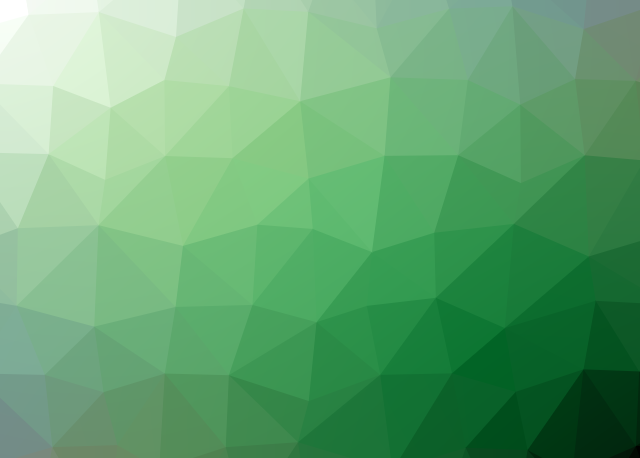
A Shadertoy shader for this background:

```glsl
#define CELLS vec2(9.309, 6.284)
#define GRID_OFFSET vec2(0.491, 0.761)
#define SWAY 0.27
#define RIPPLE 0.21
#define JITTER 0.16
#define TINT_VARIATION 0.03
#define FACET_GRADIENT 0.15

const float THIRD_TURN = 2.0943951;

// Diagonal ramp from white through green to near black
const vec3 RAMP[9] = vec3[9](
    vec3(1.00, 1.00, 1.00), vec3(0.88, 0.955, 0.86), vec3(0.71, 0.88, 0.67),
    vec3(0.55, 0.81, 0.53), vec3(0.36, 0.72, 0.43), vec3(0.18, 0.59, 0.30),
    vec3(0.03, 0.44, 0.18), vec3(0.00, 0.30, 0.11), vec3(0.00, 0.02, 0.00));
const vec3 COOL_GRAY = vec3(0.44, 0.56, 0.64);
const vec3 WARM_GRAY = vec3(0.50, 0.48, 0.38);

vec2 hash22(vec2 p) {
    vec3 q = fract(vec3(p.xyx) * vec3(0.1031, 0.1030, 0.0973));
    q += dot(q, q.yzx + 33.33);
    return fract((q.xx + q.yz) * q.zy);
}

float cross2(vec2 a, vec2 b) {
    return a.x * b.y - a.y * b.x;
}

// Smooth colour field, graying toward the two side corners
vec3 fieldColor(vec2 grid) {
    vec2 uv = clamp((grid - GRID_OFFSET) / CELLS, 0.0, 1.0);
    float along = 0.5 * (uv.x + uv.y);
    float across = uv.x - uv.y;
    float stop = along * 8.0;
    int i = min(int(stop), 7);
    vec3 ramp = mix(RAMP[i], RAMP[i + 1], stop - float(i));
    vec3 gray = mix(COOL_GRAY, WARM_GRAY, smoothstep(0.35, 0.65, along));
    return mix(ramp, gray, across * across);
}

// Mesh vertex: grid node moved by two waves and a little noise
vec2 meshVertex(vec2 id) {
    float phase = 0.33 + 0.67 * cos(THIRD_TURN * (id.y - 4.0));
    vec2 wave = vec2(
        SWAY * cos(1.05 * (id.x - 4.0)) * cos(1.4 * (id.y - 4.5)),
        RIPPLE * cos(THIRD_TURN * (id.x - 2.0 - phase)));
    return id + wave + JITTER * (hash22(id + 17.0) - 0.5);
}

// Signed distance to the nearest edge line, positive inside
float triangleInside(vec2 p, vec2 a, vec2 b, vec2 c) {
    float winding = sign(cross2(b - a, c - a));
    float ab = cross2(normalize(b - a), p - a);
    float bc = cross2(normalize(c - b), p - b);
    float ca = cross2(normalize(a - c), p - c);
    return min(ab * winding, min(bc * winding, ca * winding));
}

// Adds one facet: colour in rgb, coverage in a
void addFacet(inout vec4 sum, vec2 p, vec2 a, vec2 b, vec2 c, float pixel) {
    float coverage = clamp(triangleInside(p, a, b, c) / pixel + 0.5, 0.0, 1.0);
    if (coverage <= 0.0) return;
    vec2 center = (a + b + c) / 3.0;
    float tint = TINT_VARIATION * (hash22(floor(center * 50.0)).x - 0.5);
    vec3 color = fieldColor(mix(center, p, FACET_GRADIENT)) + tint;
    sum += coverage * vec4(color, 1.0);
}

void mainImage(out vec4 fragColor, in vec2 fragCoord) {
    vec2 uv = fragCoord / iResolution.xy;
    vec2 p = vec2(uv.x, 1.0 - uv.y) * CELLS + GRID_OFFSET;
    float pixel = CELLS.y / iResolution.y;
    vec4 sum = vec4(fieldColor(p), 1.0) * 0.001;

    // Split every nearby quad along its shorter diagonal
    for (int y = -1; y <= 1; y++) {
        for (int x = -1; x <= 1; x++) {
            vec2 id = floor(p) + vec2(x, y);
            vec2 a = meshVertex(id);
            vec2 b = meshVertex(id + vec2(1.0, 0.0));
            vec2 c = meshVertex(id + vec2(1.0, 1.0));
            vec2 d = meshVertex(id + vec2(0.0, 1.0));
            if (distance(a, c) < distance(b, d)) {
                addFacet(sum, p, a, b, c, pixel);
                addFacet(sum, p, a, c, d, pixel);
            } else {
                addFacet(sum, p, a, b, d, pixel);
                addFacet(sum, p, b, c, d, pixel);
            }
        }
    }
    fragColor = vec4(clamp(sum.rgb / sum.a, 0.0, 1.0), 1.0);
}
```
